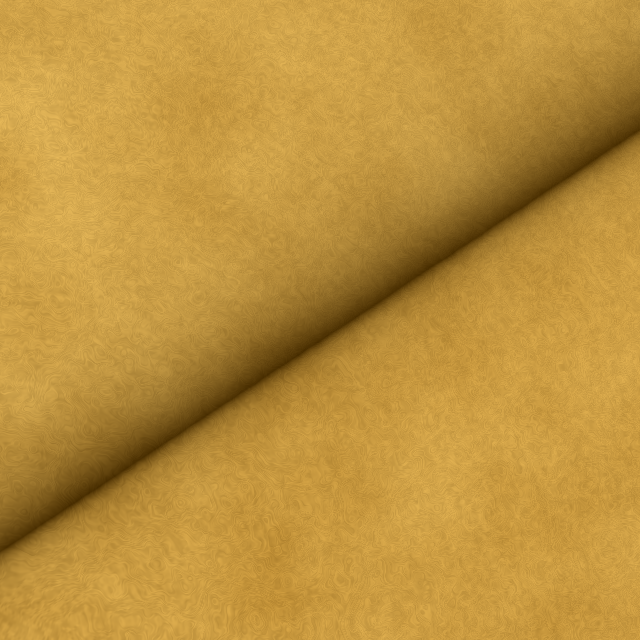
Reproduce this texture procedurally as a Shadertoy shader.

```glsl
const vec3 SHADOW = vec3(0.32, 0.21, 0.02);
const vec3 HIGHLIGHT = vec3(0.84, 0.66, 0.30);
const vec3 OCHRE_TINT = vec3(0.012, -0.012, -0.035);
const float CREASE_HEIGHT = 0.138;   // crease height at the left side
const float CREASE_SLOPE = 0.66;
const float CREASE_SOFTNESS = 0.0025;
const float CREASE_TONE = -0.05;
const float ROLL_TONE = 0.95;
const float FLAT_TONE = 0.90;
const float ROLL_FALLOFF = 0.073;
const float CONTACT_FALLOFF = 0.013;
const float AMBIENT_FALLOFF = 0.055;
const float MOTTLE_AMOUNT = 0.24;
const float GRAIN_AMOUNT = 0.26;
const float PATCH_AMOUNT = 0.07;

// Soft wear marks: centre, radius, lightness
const int PATCH_COUNT = 10;
const vec4 PATCHES[PATCH_COUNT] = vec4[](
    vec4(0.42, 0.06, 0.08, -1.0), vec4(0.30, 0.83, 0.07, -0.8),
    vec4(0.30, 0.69, 0.07, -0.8), vec4(0.01, 0.72, 0.05, -1.2),
    vec4(0.07, 0.50, 0.06, -0.8), vec4(0.74, 0.43, 0.07, -0.8),
    vec4(0.83, 0.17, 0.07, -0.7), vec4(0.66, 0.22, 0.06, 0.8),
    vec4(0.40, 0.73, 0.06, 0.5), vec4(0.12, 0.90, 0.14, 0.4));

float hash(vec2 p) {
    vec3 q = fract(vec3(p.xyx) * 0.1031);
    q += dot(q, q.yzx + 33.33);
    return fract((q.x + q.y) * q.z);
}

float valueNoise(vec2 p) {
    vec2 cell = floor(p);
    vec2 f = fract(p);
    f = f * f * (3.0 - 2.0 * f);
    float low = mix(hash(cell), hash(cell + vec2(1.0, 0.0)), f.x);
    float high = mix(hash(cell + vec2(0.0, 1.0)), hash(cell + 1.0), f.x);
    return mix(low, high, f.y);
}

// Layered noise centred on zero
float fbm(vec2 p) {
    float sum = 0.0;
    float weight = 0.5;
    for (int i = 0; i < 5; i++) {
        sum += weight * (valueNoise(p) - 0.5);
        p = mat2(1.6, 1.2, -1.2, 1.6) * p + 17.3;
        weight *= 0.58;
    }
    return sum;
}

// Short fibres leaning in slowly varying directions
float napGrain(vec2 p) {
    float angle = 0.6 + 2.0 * fbm(p * 5.0 + 40.0);
    vec2 along = vec2(cos(angle), sin(angle));
    vec2 fibre = vec2(dot(p, along), dot(p, vec2(-along.y, along.x)));
    float fine = valueNoise(fibre * vec2(170.0, 290.0) + 400.0) - 0.5;
    float coarse = valueNoise(p * 120.0 + 90.0) - 0.5;
    return 0.65 * fine + 0.35 * coarse;
}

float wearPatches(vec2 p) {
    float sum = 0.0;
    for (int i = 0; i < PATCH_COUNT; i++) {
        vec2 offset = (p - PATCHES[i].xy) / PATCHES[i].z;
        sum += PATCHES[i].w * exp(-dot(offset, offset));
    }
    return sum;
}

void mainImage(out vec4 fragColor, in vec2 fragCoord) {
    vec2 uv = fragCoord / iResolution.xy;

    // Signed distance from the crease, positive on the roll
    float height = uv.y - CREASE_HEIGHT - CREASE_SLOPE * uv.x;
    float dist = height / length(vec2(1.0, CREASE_SLOPE));
    dist += 0.0015 * (valueNoise(uv * 60.0) - 0.5);

    // Rounded roll above, contact shadow on the flat cloth below
    float rollWidth = ROLL_FALLOFF * mix(0.92, 1.1, uv.x);
    float rollLight = 1.0 - exp(-max(dist, 0.0) / rollWidth);
    float gap = max(-dist, 0.0);
    float flatLight = 1.0 - 0.65 * exp(-gap / CONTACT_FALLOFF)
                    - 0.35 * exp(-gap / AMBIENT_FALLOFF);
    float onRoll = smoothstep(-CREASE_SOFTNESS, CREASE_SOFTNESS, dist);
    float light = mix(flatLight, rollLight, onRoll);
    float tone = mix(CREASE_TONE, mix(FLAT_TONE, ROLL_TONE, onRoll), light);

    // Suede surface, fading inside the shadow
    float mottle = fbm(uv * 7.0 + 3.0);
    float wear = wearPatches(uv);
    float surface = MOTTLE_AMOUNT * mottle + PATCH_AMOUNT * wear
                  + GRAIN_AMOUNT * napGrain(uv);
    tone += surface * mix(0.3, 1.0, light);

    vec3 colour = mix(SHADOW, HIGHLIGHT, tone);
    float ochre = 0.5 * (1.0 - onRoll) - mottle - 0.4 * wear;
    colour += OCHRE_TINT * ochre * light;
    fragColor = vec4(clamp(colour, 0.0, 1.0), 1.0);
}
```
